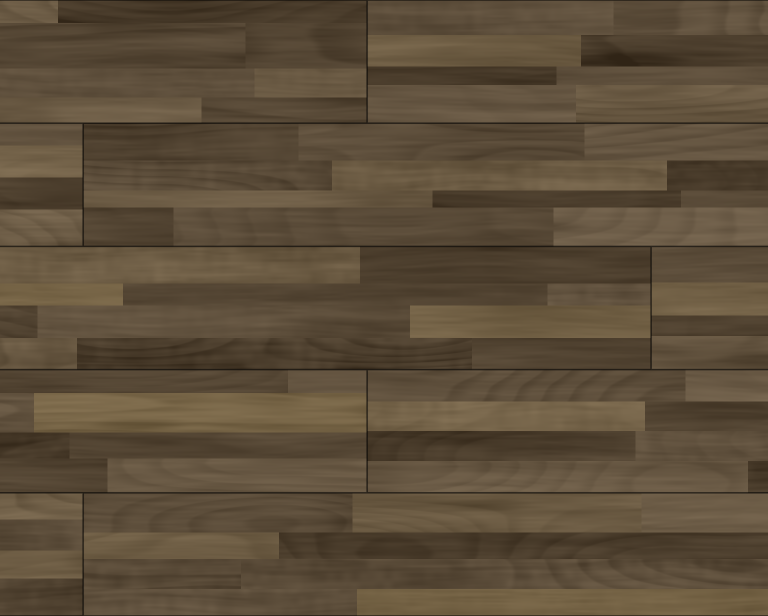
Give the GLSL for this texture, as a WebGL 2 fragment shader.

```glsl
#version 300 es
precision highp float;
// Dark wood floor: long staggered planks, each glued up from narrow strips.
// Strips are cut at hashed places and take a tone on a brown ramp; stretched
// noise adds grain, contour lines, saw flecks and dark streaks.

uniform vec2 u_resolution;
out vec4 fragColor;

// Layout, in units of canvas height
const float ROWS = 5.0;
const float PLANK_LENGTH = 1.383;
const float ROW_SHIFT = 0.461;
const float FIRST_JOINT = 0.596;
const float STRIPS = 4.0;
const float STRIP_JITTER = 0.6;
const float SEAM_INNER = 0.0006;
const float SEAM_OUTER = 0.0019;
const float SEAM_DARKEN = 0.6;

// Colours and grain strength
const vec3 DARK = vec3(0.268, 0.216, 0.152);
const vec3 LIGHT = vec3(0.468, 0.402, 0.316);
const vec3 HONEY = vec3(0.015, 0.008, -0.030);
const float TONE_LOW = 0.03;
const float TONE_HIGH = 0.92;
const float FINE_GRAIN = 0.34;
const float BROAD_GRAIN = 0.30;
const float BLOTCH = 0.26;
const float RING_LINES = 0.24;
const float FLECKS = 0.28;
const float STREAKS = 0.40;

float hash(vec2 p) {
    uvec2 q = uvec2(ivec2(p)) * uvec2(1597334673u, 3812015801u);
    uint n = (q.x ^ q.y) * 1597334673u;
    n = (n ^ (n >> 15)) * 2246822519u;
    n ^= n >> 13;
    return float(n >> 8) / 16777216.0;
}

float noise(vec2 p) {
    vec2 i = floor(p), f = fract(p);
    f = f * f * (3.0 - 2.0 * f);
    float low = mix(hash(i), hash(i + vec2(1, 0)), f.x);
    float high = mix(hash(i + vec2(0, 1)), hash(i + vec2(1, 1)), f.x);
    return mix(low, high, f.y);
}

// Tone offset of the wood at p; id selects the character of the board
float woodGrain(vec2 p, float id) {
    vec2 q = p + 40.0 * vec2(hash(vec2(id, 11)), hash(vec2(id, 12)));
    q.y += 0.014 * (noise(q * vec2(5, 14)) - 0.5);

    float fine = 0.6 * noise(q * vec2(9, 170)) + 0.4 * noise(q * vec2(22, 290));
    float broad = noise(q * vec2(2.5, 42));
    float blotch = noise(q * vec2(5, 11));
    float tone = FINE_GRAIN * (fine - 0.5) + BROAD_GRAIN * (broad - 0.5)
               + BLOTCH * (blotch - 0.5);

    // Flat-sawn contour lines
    float rings = fract(9.0 * noise(q * vec2(2.2, 9)) + 0.5 * broad);
    float line = smoothstep(0.35, 0.85, rings) * (1.0 - smoothstep(0.85, 1.0, rings));
    tone -= RING_LINES * hash(vec2(id, 13)) * (line - 0.25);

    // Cross flecks on rough-sawn boards
    float rough = smoothstep(0.5, 0.9, hash(vec2(id, 14)));
    float fleck = 0.5 * noise(q * vec2(75, 60)) + 0.5 * noise(q * vec2(32, 14));
    tone += FLECKS * rough * (fleck - 0.5);

    // Sparse dark mineral streaks
    float streak = smoothstep(0.72, 0.98, noise(q * vec2(4.5, 27)));
    return tone - STREAKS * hash(vec2(id, 15)) * streak;
}

vec3 floorColor(vec2 p) {
    // Plank cell
    float rowPos = (1.0 - p.y) * ROWS;
    float row = floor(rowPos), v = fract(rowPos);
    float along = p.x - FIRST_JOINT + row * ROW_SHIFT;
    float plank = floor(along / PLANK_LENGTH);
    float u = along - plank * PLANK_LENGTH;
    float plankId = row * 8.0 + plank + 20.0;

    // Strip across the plank
    float strip = 0.0;
    for (float i = 1.0; i < STRIPS; i++) {
        float cut = (i + STRIP_JITTER * (hash(vec2(plankId, i)) - 0.5)) / STRIPS;
        strip += step(cut, v);
    }

    // Piece along the strip
    float stripId = plankId * 8.0 + strip;
    float cutA = mix(0.08, 0.48, hash(vec2(stripId, 21)));
    float cutB = mix(0.55, 0.95, hash(vec2(stripId, 22)));
    float piece = step(cutA, u / PLANK_LENGTH) + step(cutB, u / PLANK_LENGTH);
    float boardId = stripId * 4.0 + piece;

    // Spread tones so that neighbours differ
    float level = fract(hash(vec2(plankId, 31)) + 0.382 * strip + 0.29 * piece
                        + 0.2 * hash(vec2(boardId, 32)));
    float tone = mix(TONE_LOW, TONE_HIGH, level) + woodGrain(p, boardId);
    vec3 color = mix(DARK, LIGHT, max(tone, -0.4));
    color += HONEY * smoothstep(0.6, 0.95, level) * hash(vec2(boardId, 33));

    // Seams between planks
    float edge = min(min(v, 1.0 - v) / ROWS, min(u, PLANK_LENGTH - u));
    float seam = 1.0 - smoothstep(SEAM_INNER, SEAM_OUTER, edge);
    return color * (1.0 - SEAM_DARKEN * seam);
}

void main() {
    // Four samples per pixel smooth all edges
    vec3 sum = vec3(0.0);
    for (int i = 0; i < 4; i++) {
        vec2 offset = vec2(i & 1, i >> 1) * 0.5 - 0.25;
        sum += floorColor((gl_FragCoord.xy + offset) / u_resolution.y);
    }
    fragColor = vec4(sum * 0.25, 1.0);
}
```
